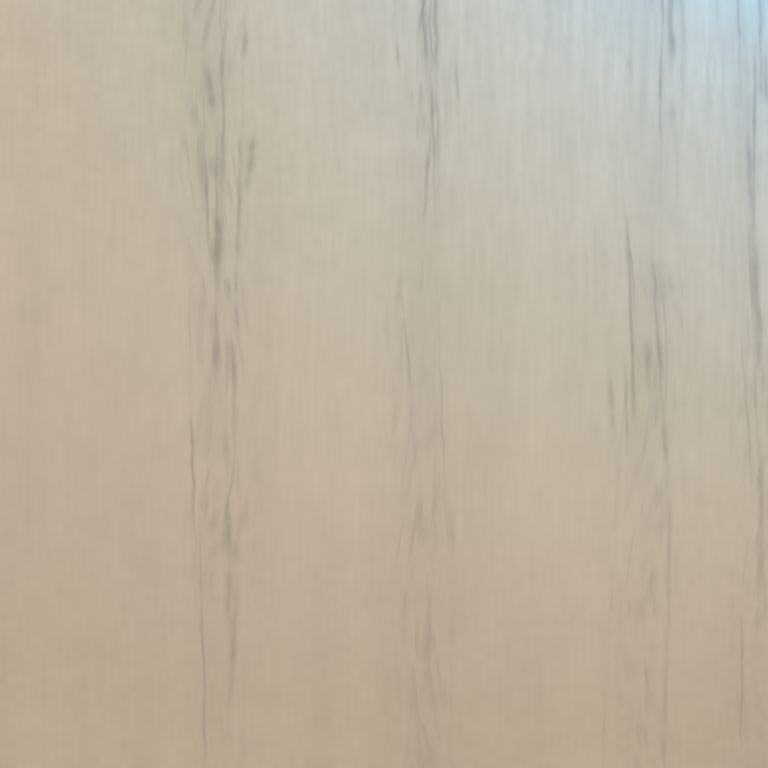
This texture is drawn by a WebGL 2 fragment shader. Its source:

```glsl
#version 300 es
precision highp float;
// Pale wooden board with soft upright grain, broken grey cracks and cool light from the upper right.

uniform vec2 u_resolution;
out vec4 outColor;

const int TONES = 7;
const vec3 TONE[TONES] = vec3[TONES](
    vec3(0.725, 0.655, 0.570), vec3(0.757, 0.698, 0.622), vec3(0.760, 0.727, 0.655),
    vec3(0.770, 0.760, 0.715), vec3(0.770, 0.790, 0.770), vec3(0.757, 0.820, 0.845),
    vec3(0.735, 0.855, 0.920));
const float TONE_STOP[TONES] = float[TONES](0.06, 0.27, 0.45, 0.63, 0.78, 0.91, 1.0);

const vec4 VEIN_X = vec4(0.280, 0.550, 0.840, 0.985);      // centres of the cracked veins
const vec4 VEIN_STRENGTH = vec4(0.95, 0.75, 0.95, 0.80);
const float VEIN_WIDTH = 0.036;
const int STRANDS = 16;
const float STRAND_DARK = 0.18;
const float FLECK_DARK = 0.12;
const float FEATHER_DARK = 0.11;
const float SHADE_DARK = 0.025;
const float MAX_DARK = 0.27;
const vec3 DARK_TINT = vec3(1.0, 0.97, 0.92);
const vec2 FLECK_SCALE = vec2(75.0, 30.0);

float hash(vec2 p) {
    vec3 q = fract(vec3(p.xyx) * 0.1031);
    q += dot(q, q.yzx + 33.33);
    return fract((q.x + q.y) * q.z);
}

float valueNoise(vec2 p) {
    vec2 cell = floor(p), f = fract(p);
    f = f * f * (3.0 - 2.0 * f);
    return mix(mix(hash(cell), hash(cell + vec2(1, 0)), f.x),
               mix(hash(cell + vec2(0, 1)), hash(cell + vec2(1, 1)), f.x), f.y);
}

// Cellular noise: soft spots of random weight around jittered cell points.
float flecks(vec2 p) {
    vec2 cell = floor(p);
    float spot = 0.0;
    for (int j = -1; j <= 1; j++)
    for (int i = -1; i <= 1; i++) {
        vec2 c = cell + vec2(i, j);
        vec2 point = c + vec2(hash(c), hash(c + 57.0));
        float weight = smoothstep(0.6, 1.0, hash(c + 113.0));
        spot = max(spot, weight * smoothstep(0.75, 0.0, length(p - point)));
    }
    return spot;
}

// Gradient through the tones, from warm shade to cool light.
vec3 boardTone(float light) {
    vec3 tone = TONE[0];
    for (int i = 1; i < TONES; i++) {
        float t = (light - TONE_STOP[i - 1]) / (TONE_STOP[i] - TONE_STOP[i - 1]);
        tone = mix(tone, TONE[i], clamp(t, 0.0, 1.0));
    }
    return tone;
}

// One thin, nearly straight crack, broken into pieces of uneven weight.
float strand(vec2 p, float veinX, vec2 id) {
    float side = hash(id) + hash(id + 11.0) - 1.0;
    float midY = hash(id + 23.0) * 1.1;
    float reach = mix(0.05, 0.32, pow(hash(id + 37.0), 1.5));
    float seed = 90.0 * hash(id + 41.0);
    float slope = clamp((hash(id + 53.0) - 0.5) * 0.024 / reach, -0.16, 0.16);
    float width = mix(0.0019, 0.0050, pow(hash(id + 67.0), 2.0));
    float y = p.y - midY;
    float rough = 0.0030 * (valueNoise(vec2(seed, p.y * 38.0)) - 0.5) + 0.0008 * sin(14.0 * p.y + seed);
    float dx = (p.x - veinX - side * VEIN_WIDTH * 1.5 - slope * y - rough) / width;
    float taper = smoothstep(reach, reach * 0.1, abs(y));
    float broken = smoothstep(0.2, 0.85, valueNoise(vec2(seed + 5.0, p.y * 19.0)));
    float crumbs = 0.55 + 0.75 * valueNoise(vec2(seed + 9.0, p.y * 75.0));
    return exp(-dx * dx) * taper * (0.12 + broken) * crumbs;
}

float veinDarkness(vec2 p) {
    float dark = 0.0;
    float lean = 0.02 * sin(9.0 * p.y);
    float fleck = flecks((p + vec2(lean, 0.0)) * FLECK_SCALE);
    float patchy = smoothstep(0.35, 0.8, valueNoise(vec2(p.x * 9.0, p.y * 7.0 + 4.0)));
    float feather = smoothstep(0.55, 0.95, valueNoise(vec2((p.x + lean) * 185.0, p.y * 24.0)));
    for (int v = 0; v < 4; v++) {
        float dx = (p.x - VEIN_X[v] - 0.01 * sin(5.0 * p.y + float(v) * 2.1)) / VEIN_WIDTH;
        float band = exp(-dx * dx);
        float lines = 0.0;
        for (int s = 0; s < STRANDS; s++)
            lines += strand(p, VEIN_X[v], vec2(float(v) * 7.0 + 3.0, float(s) + 1.0));
        float soft = (FLECK_DARK * fleck + FEATHER_DARK * feather) * patchy + SHADE_DARK;
        dark += VEIN_STRENGTH[v] * (STRAND_DARK * lines + soft * band);
    }
    return MAX_DARK * (1.0 - exp(-dark * mix(0.45, 1.15, p.y) / MAX_DARK));
}

// Broad bands, fine fibres that sharpen in the light, and faint uneven blotches.
float grain(vec2 p, float light) {
    float x = p.x + 0.002 * sin(6.0 * p.y) + 0.001 * sin(17.0 * p.y + 9.0 * p.x);
    float bands = valueNoise(vec2(x * 26.0, p.y * 1.8)) - 0.5;
    float fibres = valueNoise(vec2(x * 150.0, p.y * 9.0)) - 0.5;
    float hairs = valueNoise(vec2(x * 210.0 + 31.0, p.y * 32.0)) - 0.5;
    float blotches = valueNoise(p * vec2(27.0, 32.0)) - 0.5;
    float mottle = valueNoise(p * vec2(80.0, 95.0) + 17.0) - 0.5;
    float lit = light * light;
    return 0.024 * bands + (0.008 + 0.045 * lit) * fibres + (0.010 + 0.035 * lit) * hairs
         + 0.014 * blotches + 0.014 * mottle;
}

void main() {
    vec2 p = gl_FragCoord.xy / u_resolution;
    float light = p.y * mix(0.35, 1.0, p.x);
    vec3 color = boardTone(light + 0.03 * (valueNoise(p * vec2(9.0, 3.0)) - 0.5));
    color *= 1.0 + grain(p, light);
    color *= 1.0 - veinDarkness(p) * DARK_TINT;
    outColor = vec4(color, 1.0);
}
```
